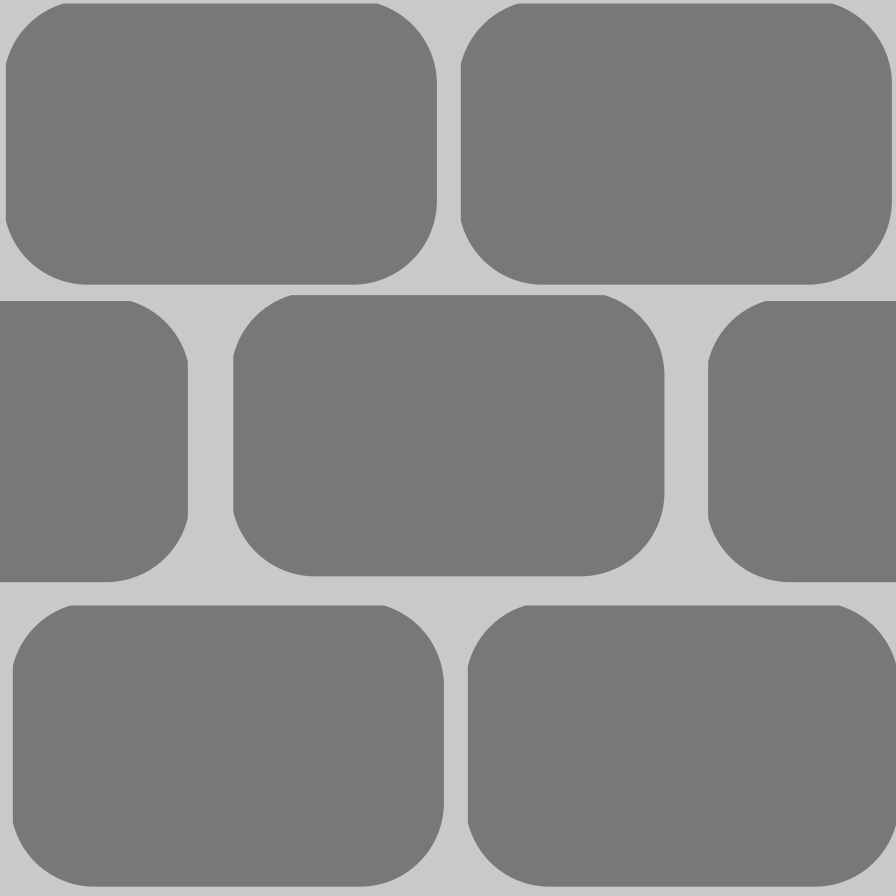
Write a WebGL 1 fragment shader that draws this pattern.

```glsl
precision highp float;

uniform vec2 u_resolution;

// Layout units: the canvas is UNITS wide and high, measured from the top left
const float UNITS = 768.0;
const vec2 STONE_SIZE = vec2(371.5, 244.0);
const vec2 STONE_INSET = vec2(3.0, 0.0);
const vec2 TRIM = vec2(5.0, 3.0);             // flat cut on the left and top sides
const float CORNER_RADIUS = 72.0;
const float COLUMN_PITCH = 390.0;
const vec2 PAIR_ROW_STEP = vec2(6.0, 516.0);  // from the top row to the bottom row
const vec2 CENTRE_STONE = vec2(195.0, 250.0);
const vec2 SIDE_STONE = vec2(602.0, 255.0);
const vec3 STONE_COLOR = vec3(0.47);
const vec3 MORTAR_COLOR = vec3(0.79);

float roundedBox(vec2 p, vec2 halfSize, float radius) {
  vec2 q = abs(p) - halfSize + radius;
  return length(max(q, 0.0)) + min(max(q.x, q.y), 0.0) - radius;
}

// Rounded stone with its left and top sides trimmed straight
float stone(vec2 p) {
  vec2 halfSize = 0.5 * STONE_SIZE;
  float body = roundedBox(p - STONE_INSET - halfSize, halfSize, CORNER_RADIUS);
  vec2 cut = TRIM - p;
  return max(body, max(cut.x, cut.y));
}

float wall(vec2 p) {
  // Middle course: one full stone and a mirrored pair at the sides
  float centre = 0.5 * UNITS;
  vec2 mirrored = vec2(centre + abs(p.x - centre), p.y);
  float d = min(stone(p - CENTRE_STONE), stone(mirrored - SIDE_STONE));

  // Top and bottom courses: two stones each
  for (int row = 0; row < 2; row++) {
    for (int column = 0; column < 2; column++) {
      vec2 origin = float(row) * PAIR_ROW_STEP;
      origin.x += float(column) * COLUMN_PITCH;
      d = min(d, stone(p - origin));
    }
  }
  return d;
}

void main() {
  vec2 uv = gl_FragCoord.xy / u_resolution;
  vec2 p = vec2(uv.x, 1.0 - uv.y) * UNITS;

  // Smooth the outline over one pixel
  float pixel = UNITS / min(u_resolution.x, u_resolution.y);
  float coverage = clamp(0.5 - wall(p) / pixel, 0.0, 1.0);

  gl_FragColor = vec4(mix(MORTAR_COLOR, STONE_COLOR, coverage), 1.0);
}
```
